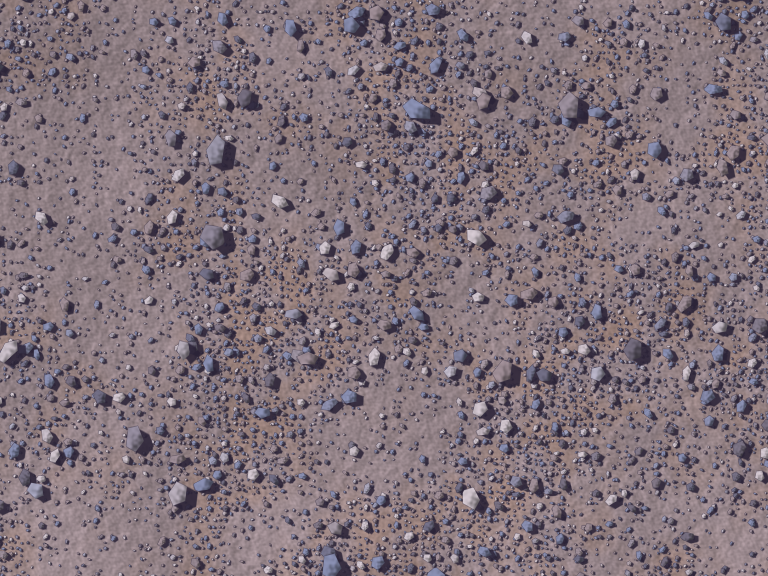
Write a WebGL 1 fragment shader that draws this texture.

```glsl
precision highp float;
// Desert ground: mauve crust with sandy patches, strewn with sunlit angular pebbles.

uniform vec2 u_resolution;

const vec3 CRUST = vec3(0.575, 0.510, 0.530);
const vec3 SAND = vec3(0.610, 0.500, 0.460);
const vec3 SHADOW = vec3(0.165, 0.135, 0.215);
const vec3 STONE_BLUE = vec3(0.47, 0.49, 0.61);
const vec3 STONE_MAUVE = vec3(0.55, 0.49, 0.52);
const vec3 STONE_PALE = vec3(0.72, 0.68, 0.71);
const vec3 STONE_DARK = vec3(0.37, 0.35, 0.42);
const vec2 SUN = vec2(-0.88, 0.47);     // direction towards the light
const float SHADOW_LENGTH = 0.95;       // in stone radii
const float GRIT_CELL = 0.0098;         // cell of the finest layer, in canvas heights
const float LAYER_GROWTH = 1.66;        // cell growth from layer to layer
const float GRIT_DENSITY = 0.50;        // chance of a stone per cell
const float DENSITY_DROP = 0.065;       // fewer stones in coarser layers
const float RELIEF = 0.34;              // contrast of the ground bumps
const int LAYERS = 5;
const int CUTS = 5;

vec4 hash4(vec2 p) {
  vec4 h = fract(p.xyxy * vec4(0.1031, 0.1030, 0.0973, 0.1099));
  h += dot(h, h.wzxy + 33.33);
  return fract((h.xxyz + h.yzzw) * h.zywx);
}

vec2 gradientAt(vec2 cell) {
  float angle = 6.2832 * hash4(cell).x;
  return vec2(cos(angle), sin(angle));
}

float gradientNoise(vec2 p) {
  vec2 i = floor(p), f = fract(p);
  vec2 u = f * f * f * (f * (f * 6.0 - 15.0) + 10.0);
  vec2 e = vec2(1.0, 0.0);
  float low = mix(dot(gradientAt(i), f), dot(gradientAt(i + e), f - e), u.x);
  float high = mix(dot(gradientAt(i + e.yx), f - e.yx),
                   dot(gradientAt(i + 1.0), f - 1.0), u.x);
  return mix(low, high, u.y);
}

float groundHeight(vec2 p) {
  float sum = 0.0, amp = 0.5;
  for (int i = 0; i < 4; i++) {
    sum += amp * gradientNoise(p);
    p = mat2(1.6, 1.2, -1.2, 1.6) * p + 7.3;
    amp *= 0.6;
  }
  return sum;
}

// Where stones and sand gather, 0 to 1
float clustering(vec2 p) {
  float n = gradientNoise(p * 3.6 + 4.0) + 0.6 * gradientNoise(p * 9.0 + 21.0);
  return smoothstep(-0.45, 0.45, n + 0.18 * (p.x - p.y - 0.1));
}

// Signed distance to a rounded stone trimmed by random straight cuts
float stoneDistance(vec2 q, float radius, float stretch, float turn, vec4 rnd) {
  float c = cos(turn), s = sin(turn);
  q = mat2(c, -s, s, c) * q * vec2(1.0 / stretch, stretch);
  float d = length(q) - radius;
  for (int k = 0; k < CUTS; k++) {
    float a = (float(k) + 0.7 * rnd.x) * 6.2832 / float(CUTS);
    float reach = 0.64 + 0.30 * fract(rnd.y * 7.0 + float(k) * (0.38 + rnd.z));
    d = max(d, dot(q, vec2(cos(a), sin(a))) - radius * reach);
  }
  return d;
}

vec3 groundColor(vec2 p) {
  float h = groundHeight(p * 30.0);
  float slope = groundHeight((p + SUN * 0.005) * 30.0) - h;
  float grain = gradientNoise(p * 170.0);
  float sandy = clustering(p) * smoothstep(-0.3, 0.3, gradientNoise(p * 13.0) - h * 0.5);
  vec3 color = mix(CRUST, SAND, 0.75 * sandy);
  float light = 1.0 - RELIEF * slope * mix(1.5, 0.9, sandy) + 0.13 * grain;
  light += 0.10 * gradientNoise(p * 5.0) + 0.06 * (0.5 - p.y);
  return color * light;
}

vec3 stoneColor(vec4 rnd) {
  vec3 color = mix(STONE_MAUVE, STONE_BLUE, smoothstep(0.3, 0.6, rnd.x));
  color = mix(color, STONE_DARK, smoothstep(0.55, 0.9, rnd.y) * 0.8);
  return mix(color, STONE_PALE, smoothstep(0.72, 0.95, rnd.z));
}

// Lay one grid of stones and their shadows over the colour
vec3 addStones(vec3 color, vec2 p, float size, float density, float seed) {
  vec2 g = p / size + seed * 13.7;
  float edge = 0.75 / (u_resolution.y * size);
  for (int j = -1; j <= 1; j++) {
    for (int i = -1; i <= 1; i++) {
      vec2 cell = floor(g) + vec2(float(i), float(j));
      vec4 place = hash4(cell + seed * 57.0);
      vec4 form = hash4(cell + seed * 91.0 + 311.0);
      vec4 tint = hash4(cell + seed * 37.0 + 733.0);
      vec2 center = cell + 0.2 + 0.6 * place.xy;
      float gathered = clustering((center - seed * 13.7) * size);
      if (place.z > density * mix(0.35, 1.5, gathered)) continue;
      vec2 q = g - center;
      float radius = mix(0.17, 0.32, place.w * place.w);
      float stretch = 1.0 + 0.32 * form.w;
      float turn = 6.2832 * form.z;
      vec2 shadowReach = -SUN * radius * SHADOW_LENGTH;
      float along = clamp(dot(q, shadowReach) / dot(shadowReach, shadowReach), 0.0, 1.0);
      float shade = stoneDistance(q - shadowReach * along, radius, stretch, turn, form);
      color = mix(color, SHADOW, 0.88 * (1.0 - smoothstep(-edge, edge * 1.5, shade)));
      float d = stoneDistance(q, radius, stretch, turn, form);
      float rough = gradientNoise(q * 9.0 + place.xy * 50.0);
      float facing = dot(q, SUN) / radius + 0.5 * rough;
      float light = mix(0.62, 1.12, smoothstep(-0.85, 0.25, facing)) + 0.12 * rough;
      color = mix(color, stoneColor(tint) * light, 1.0 - smoothstep(-edge, edge, d));
    }
  }
  return color;
}

void main() {
  vec2 p = gl_FragCoord.xy / u_resolution.y;
  vec3 color = groundColor(p);
  float size = GRIT_CELL;
  for (int n = 0; n < LAYERS; n++) {
    float density = GRIT_DENSITY - DENSITY_DROP * float(n);
    color = addStones(color, p, size, density, float(n) + 1.0);
    size *= LAYER_GROWTH;
  }
  gl_FragColor = vec4(clamp(color, 0.0, 1.0), 1.0);
}
```
